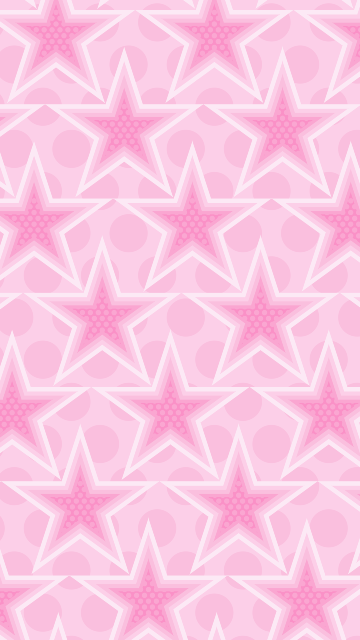
Write a WebGL 2 fragment shader that draws this pattern.

```glsl
#version 300 es
precision highp float;

// Lengths are fractions of the canvas width
#define STAR_PITCH 0.4398
#define ROW_HEIGHT 0.2618
#define ROW_SHIFT 0.1894
#define STAR_RADIUS 0.2308
#define STAR_ORIGIN vec2(0.345, 0.361)
#define BAND_INSETS vec4(0.0124, 0.0238, 0.0350, 0.0440)
#define DOT_PITCH 0.1588
#define DOT_ORIGIN vec2(0.516, 0.882)
#define CORE_DOT_PITCH 0.0220

uniform vec2 u_resolution;
out vec4 fragColor;

const vec3 PALE = vec3(0.99, 0.915, 0.96);
const vec3 LIGHT = vec3(0.99, 0.81, 0.91);
const vec3 MEDIUM = vec3(0.98, 0.75, 0.87);
const vec3 ROSE = vec3(0.98, 0.65, 0.82);
const vec3 HOT = vec3(0.98, 0.57, 0.78);

// Depth inside a five-pointed star; its level sets are sharp nested stars
float starDepth(vec2 p) {
    const float SECTOR = radians(72.0);
    float angle = atan(p.x, -p.y);
    angle = abs(mod(angle + 0.5 * SECTOR, SECTOR) - 0.5 * SECTOR);
    return STAR_RADIUS * cos(SECTOR) - length(p) * cos(SECTOR - angle);
}

// Depth inside the nearest disc of a staggered grid
float dotDepth(vec2 p, float pitch) {
    float rowStep = 0.7375 * pitch;
    float row = round(p.y / rowStep);
    float x = p.x - 0.5 * pitch * mod(row, 2.0);
    vec2 q = vec2(x - pitch * round(x / pitch), p.y - row * rowStep);
    return 0.334 * pitch - length(q);
}

float cover(float depth, float pixel) {
    return smoothstep(-0.5 * pixel, 0.5 * pixel, depth);
}

void main() {
    float pixel = 1.0 / u_resolution.x;
    vec2 p = vec2(gl_FragCoord.x, u_resolution.y - gl_FragCoord.y) * pixel;

    // Polka dot ground
    vec3 color = mix(LIGHT, MEDIUM, cover(dotDepth(p - DOT_ORIGIN, DOT_PITCH), pixel));

    // Deepest star among the neighbouring rows
    vec2 grid = p - STAR_ORIGIN;
    float nearestRow = round(grid.y / ROW_HEIGHT);
    float depth = -1.0;
    vec2 local = vec2(0.0);
    for (int j = -1; j <= 1; j++) {
        float row = nearestRow + float(j);
        vec2 q = grid - row * vec2(ROW_SHIFT, ROW_HEIGHT);
        q.x -= STAR_PITCH * round(q.x / STAR_PITCH);
        float d = starDepth(q);
        if (d > depth) {
            depth = d;
            local = q;
        }
    }

    // Nested bands, then the dotted core
    vec3 core = mix(HOT, ROSE, cover(dotDepth(local, CORE_DOT_PITCH), pixel));
    color = mix(color, PALE, cover(depth, pixel));
    color = mix(color, LIGHT, cover(depth - BAND_INSETS.x, pixel));
    color = mix(color, MEDIUM, cover(depth - BAND_INSETS.y, pixel));
    color = mix(color, ROSE, cover(depth - BAND_INSETS.z, pixel));
    color = mix(color, core, cover(depth - BAND_INSETS.w, pixel));

    fragColor = vec4(color, 1.0);
}
```
